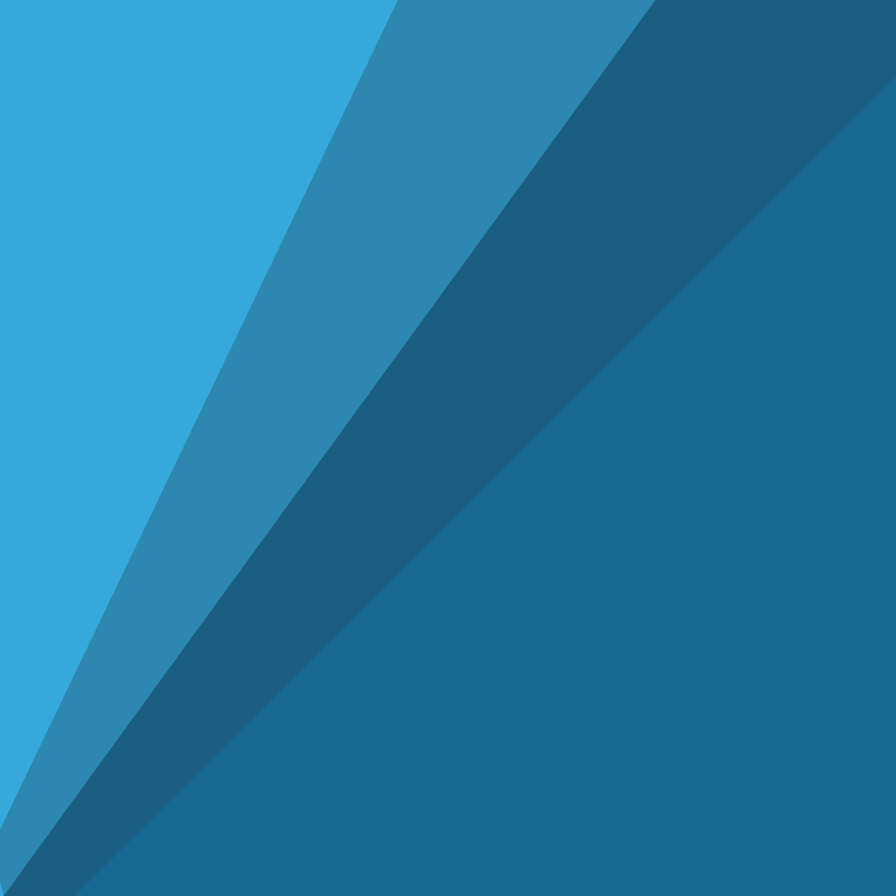
This background is drawn by a Shadertoy shader. Its source:

```glsl
// Coverage of the half plane to the right of the line from a to b
float rightOf(vec2 p, vec2 a, vec2 b) {
    vec2 dir = normalize(b - a);
    float dist = dot(p - a, vec2(dir.y, -dir.x));
    return clamp(dist * iResolution.y + 0.5, 0.0, 1.0);
}

void mainImage(out vec4 fragColor, in vec2 fragCoord) {
    vec2 uv = fragCoord / iResolution.xy;

    vec3 skyBlue   = vec3(0.212, 0.659, 0.851);
    vec3 steelBlue = vec3(0.180, 0.529, 0.694);
    vec3 deepBlue  = vec3(0.098, 0.363, 0.502);
    vec3 oceanBlue = vec3(0.090, 0.406, 0.576);

    // Middle band, with its tip trimmed at the lower left corner
    float band = rightOf(uv, vec2(0.0, 0.074), vec2(0.444, 1.0))
               * rightOf(uv, vec2(0.004, 0.0), vec2(0.0, 0.017));
    vec3 color = mix(skyBlue, steelBlue, band);

    // Dark wedge, then the broad lower right field
    color = mix(color, deepBlue, rightOf(uv, vec2(0.004, 0.0), vec2(0.7315, 1.0)));
    color = mix(color, oceanBlue, rightOf(uv, vec2(0.083, 0.0), vec2(1.0, 0.914)));

    fragColor = vec4(color, 1.0);
}
```
